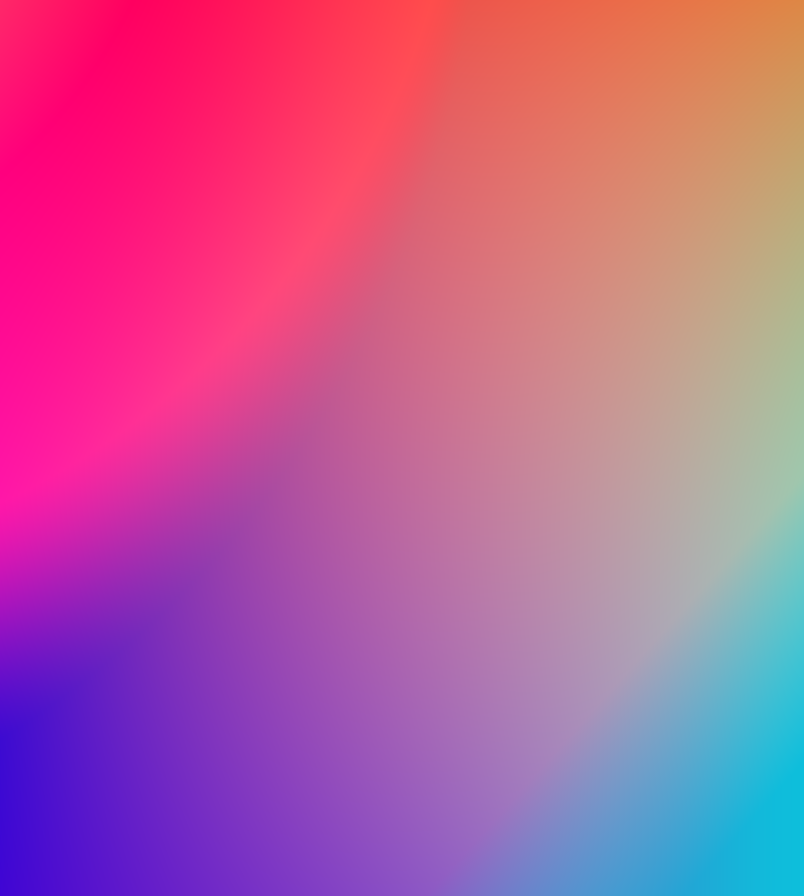
Write a WebGL 1 fragment shader that draws this background.

```glsl
precision highp float;
// Soft mesh gradient: a hot pink arc over violet, coral and sage, with a cyan corner.
uniform vec2 u_resolution;

// Quadratic curve through three colours placed at t = 0, 0.5 and 1.
vec3 curve(vec3 a, vec3 b, vec3 c, float t) {
  return a * (1.0 - t) * (1.0 - 2.0 * t) + b * 4.0 * t * (1.0 - t) + c * t * (2.0 * t - 1.0);
}

// Violet to coral to sage patch, fading to cyan at the lower right.
vec3 meshColor(vec2 p) {
  vec3 top = curve(vec3(0.78, 0.08, 0.31), vec3(0.925, 0.295, 0.30), vec3(0.87, 0.53, 0.27), p.x);
  vec3 middle = curve(vec3(0.33, 0.07, 0.71), vec3(0.77, 0.41, 0.59), vec3(0.63, 0.775, 0.66), p.x);
  vec3 bottom = curve(vec3(0.25, 0.02, 0.83), vec3(0.54, 0.32, 0.77), vec3(0.55, 0.78, 0.84), p.x);
  vec3 patchColor = curve(top, middle, bottom, p.y);

  vec3 cyan = mix(vec3(0.15, 0.63, 0.83), vec3(0.055, 0.745, 0.86), smoothstep(0.8, 1.0, p.x));
  return mix(patchColor, cyan, clamp((p.x + p.y - 1.53) / 0.32, 0.0, 1.0));
}

// Pink that is purest on an inner arc and paler on both sides of it.
vec3 pinkColor(vec2 p, float radius) {
  float outward = clamp((radius - 0.599) / 0.311, 0.0, 1.0);
  float inward = max(0.599 - radius, 0.0);
  float green = outward * mix(0.05, 0.30, smoothstep(-0.15, 0.45, p.x)) + inward * 1.2;
  return vec3(1.0, green, 0.41 - 0.21 * p.x + 0.445 * p.y);
}

void main() {
  // Position measured from the upper left corner.
  vec2 p = gl_FragCoord.xy / u_resolution;
  p.y = 1.0 - p.y;
  vec2 q = vec2(p.x * 0.898, p.y);

  // The pink fades out between two arcs with different centres.
  float radius = distance(q, vec2(-0.391, -0.26));
  float pastRidge = max(radius - 0.91, 0.0);
  float beforeValley = max(1.146 - distance(q, vec2(-0.612, -0.143)), 0.0);
  float fade = pastRidge / (pastRidge + beforeValley + 0.0001);
  fade = mix(fade, smoothstep(0.0, 1.0, fade), 0.4);

  gl_FragColor = vec4(clamp(mix(pinkColor(p, radius), meshColor(p), fade), 0.0, 1.0), 1.0);
}
```
